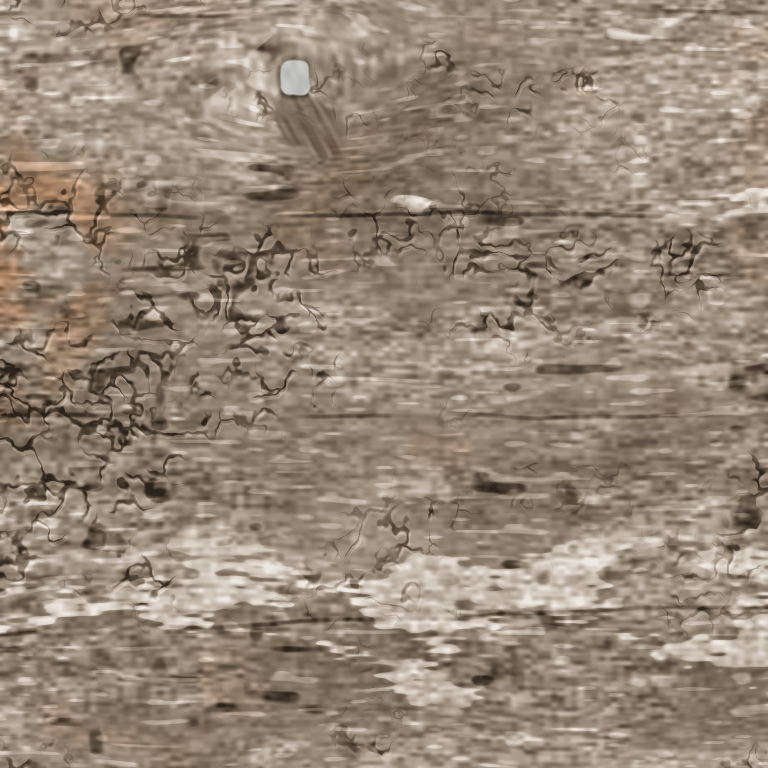
Give the GLSL for this texture, as a Shadertoy shader.

```glsl
// Weathered plank: fine horizontal fibres, ragged cracks, flaking pale paint,
// a knot and a rust stain. Layers of stretched value noise set one tone, cracks
// come from warped Voronoi borders, and a warm grey ramp turns tone into colour.

#define BASE_TONE 0.525
#define FIBRE_SCALE vec2(48.0, 185.0)
#define GRIT_SCALE vec2(115.0, 150.0)
#define CRACK_SCALE vec2(15.0, 21.0)
#define CRACK_WIDTH 0.17
#define CRACK_DEPTH 0.27
#define PAINT_TONE 0.77
#define PAINT_HEIGHT 0.185
#define KNOT vec2(0.385, 0.900)
#define RUST_COLOUR vec3(0.56, 0.40, 0.28)
#define CHIP_COLOUR vec3(0.76, 0.76, 0.75)

// Integer hash of a lattice cell, two values in 0..1
vec2 hash2(vec2 cell) {
    uvec2 h = uvec2(ivec2(cell)) * 1664525u + 1013904223u;
    h.x += h.y * 1664525u;
    h.y += h.x * 1664525u;
    h ^= h >> 16u;
    h.x += h.y * 1664525u;
    h.y += h.x * 1664525u;
    h ^= h >> 16u;
    return vec2(h & 65535u) / 65535.0;
}

float noise(vec2 p) {
    vec2 i = floor(p), f = fract(p);
    f = f * f * (3.0 - 2.0 * f);
    float low = mix(hash2(i).x, hash2(i + vec2(1, 0)).x, f.x);
    float high = mix(hash2(i + vec2(0, 1)).x, hash2(i + vec2(1, 1)).x, f.x);
    return mix(low, high, f.y);
}

float fbm(vec2 p) {
    float sum = 0.0, weight = 0.533;
    for (int i = 0; i < 4; i++) {
        sum += weight * noise(p);
        p = mat2(1.6, 0.9, -0.9, 1.6) * p + 17.3;
        weight *= 0.5;
    }
    return sum;
}

// Distance-like value that falls to zero on Voronoi borders
float cellBorder(vec2 p) {
    vec2 i = floor(p), f = fract(p);
    float first = 8.0, second = 8.0;
    for (int y = -1; y <= 1; y++)
    for (int x = -1; x <= 1; x++) {
        vec2 o = vec2(x, y);
        float d = length(o + hash2(i + o) - f);
        second = min(second, max(first, d));
        first = min(first, d);
    }
    return second - first;
}

// Branching cracks, clustered and broken up by noise
float cracks(vec2 p) {
    vec2 warp = vec2(fbm(p * 26.0), fbm(p * 26.0 + 91.0)) - 0.5;
    float zone = smoothstep(0.2, 0.42, p.y) * (1.0 - 0.7 * smoothstep(0.72, 0.85, p.y));
    float cluster = fbm(p * vec2(6.0, 8.0) + 31.0) + 0.16 * zone - 0.13;
    float gate = smoothstep(0.42, 0.62, cluster) * smoothstep(0.2, 0.6, noise(p * 38.0));
    float width = CRACK_WIDTH * gate;
    float border = cellBorder(p * CRACK_SCALE + 2.2 * warp);
    return gate * (1.0 - smoothstep(0.3 * width, width + 0.05, border));
}

// Long splits along the grain; the lowest one climbs to the right
float splits(vec2 p) {
    float dark = 0.0;
    for (int i = 0; i < 4; i++) {
        float k = float(i);
        float line = 0.195 + 0.2625 * k + (i == 0 ? 0.035 * (p.x - 0.5) : 0.0);
        line += 0.014 * (fbm(vec2(p.x * 7.0, k * 13.0)) - 0.5);
        float strength = smoothstep(0.25, 0.65, noise(vec2(p.x * 9.0, k * 7.0 + 3.0)));
        dark = max(dark, strength * (1.0 - smoothstep(0.0008, 0.0045, abs(p.y - line))));
    }
    return dark;
}

void mainImage(out vec4 fragColor, in vec2 fragCoord) {
    vec2 p = fragCoord / iResolution.xy;

    // Grain coordinates: gentle waves, spread apart around the knot
    vec2 d = p - KNOT;
    vec2 q = p + vec2(0.0, 0.022 * (fbm(p * vec2(4.0, 9.0)) - 0.5));
    q.y -= 0.65 * (d.y - 0.3 * d.x) * exp(-dot(d * vec2(7.0, 11.0), d * vec2(7.0, 11.0)));

    // Bare wood
    float fibre = noise(q * FIBRE_SCALE) - 0.5;
    float streak = noise(q * vec2(11.0, 92.0) + 40.0) - 0.5;
    float grit = noise(q * GRIT_SCALE + 70.0) - 0.5;
    float broad = fbm(p * vec2(3.5, 8.0) + 5.0) - 0.5;
    float texture1 = 0.25 * fibre + 0.15 * streak + 0.23 * grit;
    float smoothWood = smoothstep(0.52, 0.62, fbm(p * vec2(5.0, 9.0) + 60.0));
    float tone = BASE_TONE + 0.27 * broad + texture1 * (1.0 - 0.45 * smoothWood);
    tone += 0.05 * smoothstep(0.68, 0.85, p.y) - 0.045 * smoothWood;
    tone += 0.16 * smoothstep(0.72, 0.9, noise(q * vec2(30.0, 130.0) + 12.0));

    // Flaking paint: a ragged lower band and a worn strip on the upper right
    float band = exp(-pow((p.y - PAINT_HEIGHT) / 0.095, 2.0));
    float strip = exp(-pow((p.y - 0.755) / 0.032, 2.0)) * smoothstep(0.45, 0.62, p.x);
    float flakes = fbm(q * vec2(7.0, 13.0) + 22.0) + 0.14 * fibre + 0.12 * streak;
    float paint = smoothstep(0.64, 0.69, flakes + 0.16 * max(band, strip));
    paint *= smoothstep(0.1, 0.4, max(band, strip));
    tone -= 0.055 * band;
    tone = mix(tone, PAINT_TONE + 0.9 * texture1, 0.88 * paint);

    // Cracks with a lit lower lip, splits and small pits
    float crack = cracks(p);
    float lip = cracks(p + vec2(-0.002, 0.005)) * (1.0 - crack);
    float pit = smoothstep(0.77, 0.9, noise(q * vec2(24.0, 52.0) + 8.0));
    pit *= smoothstep(0.5, 0.62, fbm(p * 6.0 + 80.0));
    tone += 0.10 * lip - CRACK_DEPTH * max(crack, 0.85 * pit) - 0.2 * splits(p);

    // Knot: slanted gashes, a brown fibrous scar and a pale chip
    vec2 g = mat2(0.8, -0.6, 0.6, 0.8) * (d - vec2(-0.07, 0.008));
    float gash = smoothstep(0.5, 0.75, noise(g * vec2(22.0, 110.0) + 50.0));
    tone -= 0.27 * gash * (1.0 - smoothstep(0.5, 1.1, length(g / vec2(0.075, 0.032))));
    float ragged = 0.7 * (fbm(p * 32.0) - 0.5);
    vec2 s = d - vec2(0.018, -0.065);
    s.x += 0.55 * s.y;
    float scar = 1.0 - smoothstep(0.75, 1.05, length(s / vec2(0.046, 0.05)) + ragged);
    float scarTone = 0.39 + 0.22 * (noise(s * vec2(150.0, 32.0) + 30.0) - 0.5);
    tone = mix(tone, scarTone, 0.85 * scar);
    float chipEdge = length(max(abs(d) - vec2(0.008, 0.011), 0.0)) / 0.012 + ragged;
    tone -= 0.2 * (1.0 - smoothstep(0.9, 1.7, chipEdge + 6.0 * max(d.x, 0.0)));

    // Warm grey ramp, rust stain and chip colour
    tone = clamp(tone, 0.14, 0.91);
    float warmth = 1.0 - pow(abs(2.0 * tone - 1.0), 2.0);
    vec3 colour = vec3(tone) + vec3(0.06, 0.0, -0.065) * warmth;
    float rust = (1.0 - smoothstep(0.05, 0.2, p.x)) * exp(-pow((p.y - 0.69) / 0.14, 2.0));
    rust += 0.25 * smoothstep(0.55, 0.7, fbm(p * 7.0 + 44.0));
    rust *= smoothstep(0.4, 0.62, fbm(p * vec2(13.0, 17.0) + 15.0));
    colour = mix(colour, RUST_COLOUR * tone / 0.47, 0.65 * rust * (1.0 - paint));
    colour = mix(colour, CHIP_COLOUR + 0.1 * grit, 1.0 - smoothstep(0.75, 1.05, chipEdge));
    fragColor = vec4(colour, 1.0);
}
```
